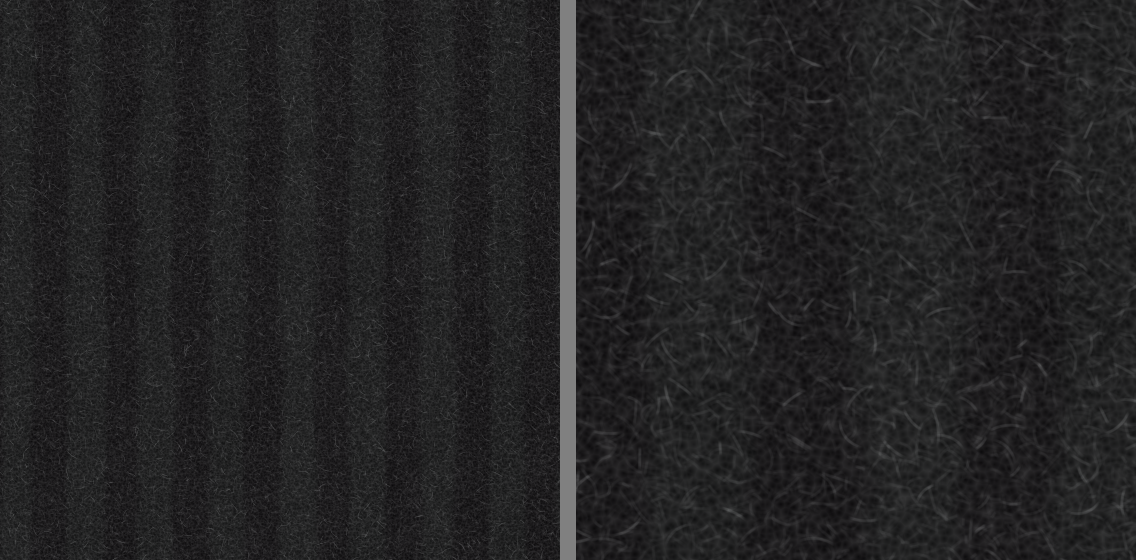
Left, the full canvas; right, a detail of the centre.
Give the GLSL for this texture, as a three.js fragment shader.

```glsl
// Dark brushed wool with eight soft tone-on-tone vertical stripes.
// Wavering stripes and slow mottling come from layered sines, the nap from
// cellular noise, and the stray hairs from jittered grids of curved strokes.

varying vec2 vUv;

const float STRIPE_COUNT = 8.0;
const float STRIPE_SOFTNESS = 0.06;    // in stripe periods
const float HAIR_WIDTH = 0.0014;       // in canvas units
const float HAIR_LEAN = -0.5;          // favoured angle in radians
const vec3 DARK_WOOL = vec3(0.105, 0.100, 0.106);
const vec3 LIGHT_WOOL = vec3(0.129, 0.130, 0.132);
const vec3 HAIR_TINT = vec3(0.98, 1.0, 1.0);

vec4 hash4(vec2 cell) {
  vec4 h = fract(cell.xyxy * vec4(0.1031, 0.1030, 0.0973, 0.1099));
  h += dot(h, h.wzxy + 33.33);
  return fract((h.xxyz + h.yzzw) * h.zywx);
}

// Slow irregular variation, roughly -1 to 1
float layeredSines(vec2 p) {
  float sum = 0.0;
  float weight = 0.5;
  for (int i = 0; i < 4; i++) {
    sum += weight * sin(p.x + 1.7 * sin(p.y)) * cos(p.y + 1.3 * sin(p.x * 0.8));
    p = mat2(0.8, 0.6, -0.6, 0.8) * p * 1.9 + 2.3;
    weight *= 0.6;
  }
  return sum;
}

// Distance to the nearest jittered point
float cellular(vec2 p) {
  vec2 cell = floor(p);
  float nearest = 2.0;
  for (int y = -1; y <= 1; y++) {
    for (int x = -1; x <= 1; x++) {
      vec2 id = cell + vec2(float(x), float(y));
      nearest = min(nearest, length(id + hash4(id).xy - p));
    }
  }
  return nearest;
}

// Alternating bands: 1 on light, 0 on dark, light first from the left
float stripes(vec2 uv, float count, float softness) {
  float waver = 0.085 * layeredSines(vec2(uv.x * 37.0, uv.y * 6.0) + 1.0)
              + 0.045 * layeredSines(uv * vec2(110.0, 80.0));
  float phase = fract(uv.x * count + waver - 0.25);
  float fromLightCentre = min(phase, 1.0 - phase);
  return 1.0 - smoothstep(0.25 - softness, 0.25 + softness, fromLightCentre);
}

// One curved, tapering stroke centred on the origin
float hair(vec2 p, float angle, float halfLength, float bend, float width) {
  float c = cos(angle);
  float s = sin(angle);
  vec2 q = vec2(c * p.x + s * p.y, c * p.y - s * p.x);
  q.y += bend * (q.x * q.x - 0.1);
  float taper = 1.0 - smoothstep(0.5, 1.0, abs(q.x) / halfLength);
  return taper * (1.0 - smoothstep(0.2 * width, width, abs(q.y)));
}

// A grid of scattered hairs; coverage is the share of cells holding one
float hairLayer(vec2 uv, float cells, float coverage, float seed) {
  vec2 p = uv * cells + seed * 7.31;
  vec2 cell = floor(p);
  float sum = 0.0;
  for (int y = -1; y <= 1; y++) {
    for (int x = -1; x <= 1; x++) {
      vec2 id = cell + vec2(float(x), float(y));
      vec4 place = hash4(id + seed * 53.0);
      vec4 form = hash4(id + seed * 53.0 + 211.0);
      float present = step(form.w, coverage);
      float turn = place.z - 0.5;
      float angle = HAIR_LEAN + 3.1416 * turn * (0.6 + 0.8 * abs(turn));
      float halfLength = mix(0.25, 0.7, form.x);
      float bend = (form.y - 0.5) * 1.3;
      float strength = mix(0.3, 1.0, form.z * form.z);
      sum += present * strength
           * hair(p - id - place.xy, angle, halfLength, bend, HAIR_WIDTH * cells);
    }
  }
  return sum;
}

void main() {
  // Striped ground with mottling from broad patches down to small tufts
  vec3 color = mix(DARK_WOOL, LIGHT_WOOL, stripes(vUv, STRIPE_COUNT, STRIPE_SOFTNESS));
  float shade = 0.009 * layeredSines(vUv * vec2(17.0, 13.0))
              + 0.010 * layeredSines(vUv * vec2(48.0, 40.0) + 9.0)
              + 0.012 * layeredSines(vUv * 125.0 + 4.0);

  // Felted grain at two scales
  shade += 0.090 * (cellular(vUv * 215.0) - 0.42);
  shade += 0.055 * (cellular(vUv * vec2(105.0, 130.0) + 37.0) - 0.42);

  // Dense faint nap, then sparse bright stray hairs
  float nap = 0.0;
  float strays = 0.0;
  for (int i = 0; i < 4; i++) {
    float seed = float(i) + 1.0;
    nap += hairLayer(vUv, 66.0 + 9.0 * seed, 0.9, seed);
  }
  for (int i = 0; i < 2; i++) {
    float seed = float(i) + 9.0;
    strays += hairLayer(vUv, 16.0 + 4.0 * seed, 0.6, seed);
  }
  color += shade + HAIR_TINT * (0.050 * min(nap, 1.6) + 0.105 * min(strays, 1.2));

  gl_FragColor = vec4(clamp(color, 0.0, 1.0), 1.0);
}
```
